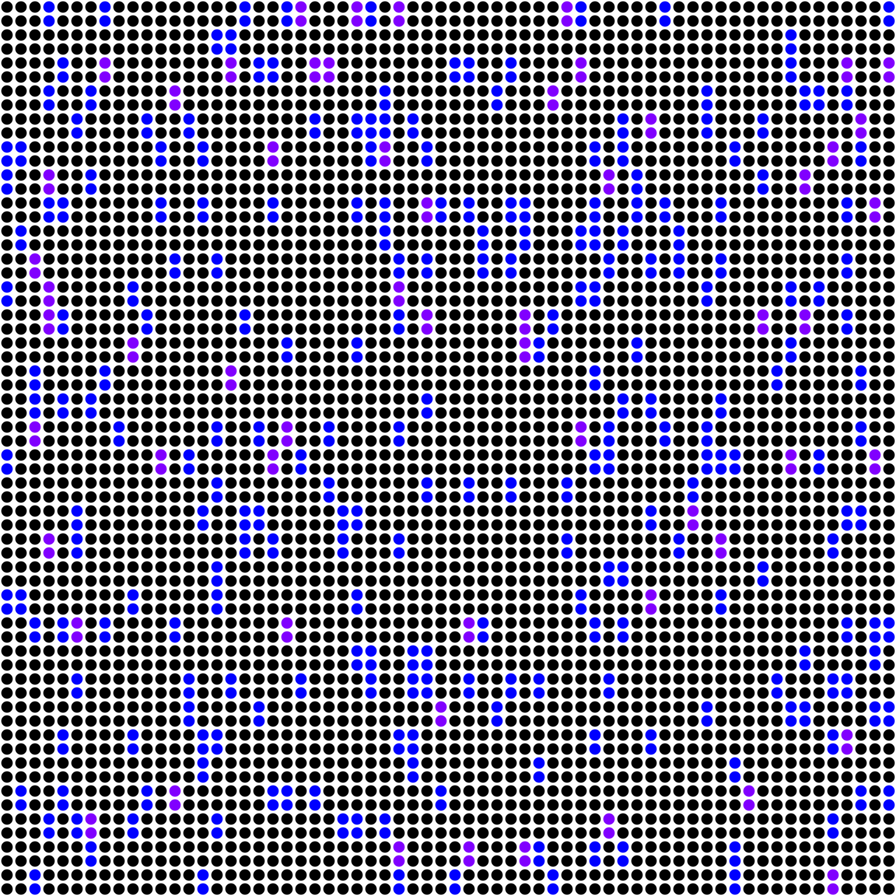
Give the GLSL for this pattern, as a three.js fragment shader.

```glsl
// A 64 by 64 grid of round black dots on white. Dots are coloured in
// upright pairs: a hash per pair turns about one in seven blue or violet,
// and a distance function with a pixel-wide ramp draws each dot.
varying vec2 vUv;

float hash(vec2 p) {
  vec3 q = fract(vec3(p.xyx) * 0.1031);
  q += dot(q, q.yzx + 33.33);
  return fract((q.x + q.y) * q.z);
}

// Ink shared by the two stacked dots of a pair
vec3 pairInk(vec2 pair) {
  vec3 accent = hash(pair + 137.0) < 0.2 ? vec3(0.5, 0.0, 1.0) : vec3(0.0, 0.0, 1.0);
  return hash(pair + 11.0) < 0.147 ? accent : vec3(0.0);
}

void main() {
  vec2 grid = vUv * 64.0;
  vec2 cell = floor(grid);

  // Round dot, smoothed over about one pixel
  float edge = 1.2 * max(fwidth(grid.x), fwidth(grid.y));
  float dist = length(fract(grid) - 0.5) - 0.406;
  float dot_ = clamp(0.5 - dist / edge, 0.0, 1.0);

  // Ink over white ground
  vec3 ink = pairInk(vec2(cell.x, floor(cell.y / 2.0)));
  gl_FragColor = vec4(mix(vec3(1.0), ink, dot_), 1.0);
}
```
